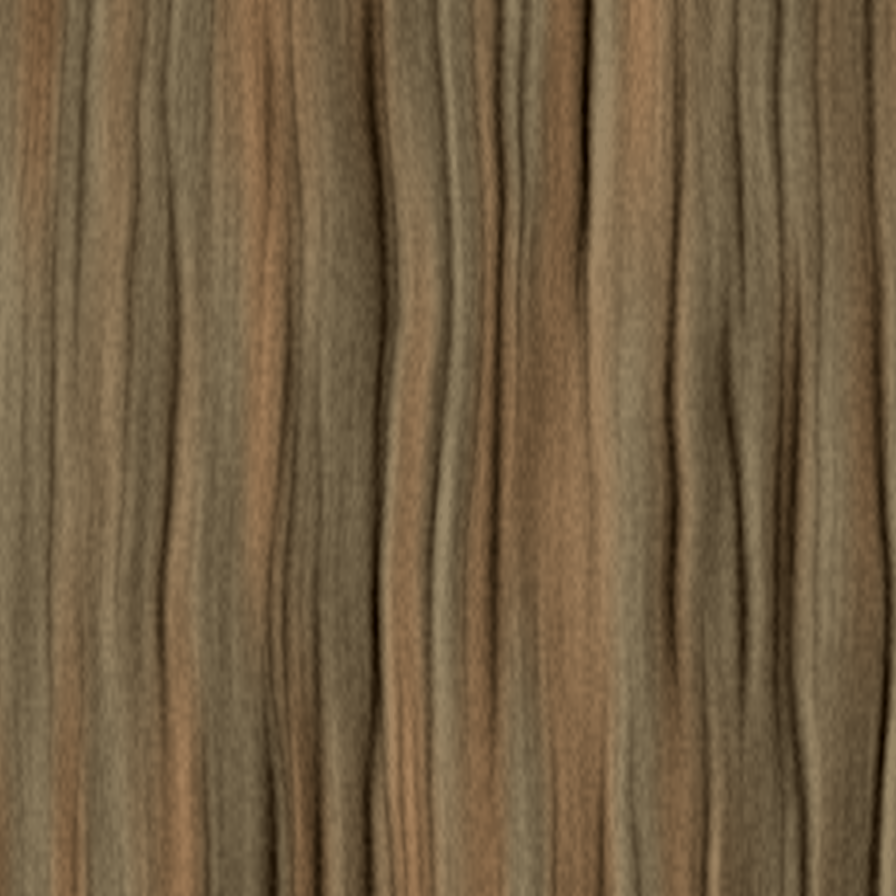
Write a three.js fragment shader that draws this texture.

```glsl
varying vec2 vUv;

// Colours
const vec3 CREASE_COLOR = vec3(0.15, 0.10, 0.04);
const vec3 RIDGE_COLOR = vec3(0.55, 0.46, 0.35);
const vec3 RUST_TINT = vec3(0.045, -0.002, -0.030);
const vec3 OLIVE_TINT = vec3(-0.022, 0.006, 0.002);

// Tone: 0 is crease colour, 1 is ridge colour
const float BASE_TONE = 0.80;
const float STRIP_CONTRAST = 0.28;
const float FIBRE_CONTRAST = 0.30;
const float THREAD_CONTRAST = 0.22;
const float GRAIN_CONTRAST = 0.20;

// Feature frequencies across and along the wood
const vec2 STRIP_SCALE = vec2(19.0, 1.5);
const vec2 FIBRE_SCALE = vec2(62.0, 2.6);
const vec2 THREAD_SCALE = vec2(150.0, 7.0);
const vec2 GRAIN_SCALE = vec2(230.0, 130.0);
const vec2 TINT_SCALE = vec2(24.0, 2.0);

// Creases
const float MAIN_COUNT = 13.0;
const float MINOR_COUNT = 25.0;
const float MAIN_DEPTH = 0.62;
const float MINOR_DEPTH = 0.36;
const float WANDER = 0.40;
const float BEND = 0.022;
const float RIPPLE = 0.006;

float hash(vec2 p) {
  vec3 q = fract(vec3(p.xyx) * 0.1031);
  q += dot(q, q.yzx + 33.33);
  return fract((q.x + q.y) * q.z);
}

float noise(vec2 p) {
  vec2 cell = floor(p);
  vec2 f = fract(p);
  f = f * f * (3.0 - 2.0 * f);
  float low = mix(hash(cell), hash(cell + vec2(1.0, 0.0)), f.x);
  float high = mix(hash(cell + vec2(0.0, 1.0)), hash(cell + 1.0), f.x);
  return mix(low, high, f.y);
}

float centredNoise(vec2 p) {
  return noise(p) - 0.5;
}

float gaussian(float d, float width) {
  return exp(-d * d / (width * width));
}

// Tapering vertical creases: soft shade on the left, lit lip on the right
float creases(vec2 p, float count, float lineWidth, float seed) {
  float x = p.x * count;
  float shade = 0.0;
  for (int i = -1; i <= 1; i++) {
    float id = floor(x) + float(i);
    float lane = id + seed;
    float jitter = 0.6 * (hash(vec2(lane, seed)) - 0.5);
    float drift = WANDER * centredNoise(vec2(lane, p.y * 3.2 + seed));
    float d = x - (id + 0.5 + jitter + drift);

    float strength = smoothstep(0.22, 0.85, noise(vec2(lane + 57.0, p.y * 2.3)));
    float width = lineWidth * (0.6 + 0.8 * strength);
    float softWidth = 0.12 + 0.16 * hash(vec2(lane, seed + 9.0));
    float slope = exp(-abs(d) / softWidth) * smoothstep(width, -width, d);
    float lip = gaussian(d - 2.3 * width, 1.3 * width);
    shade += strength * (0.65 * slope + 0.75 * gaussian(d, width) - 0.32 * lip);
  }
  return shade;
}

void main() {
  // Shared bending keeps neighbouring grain lines flowing together
  vec2 p = vUv;
  p.x += BEND * centredNoise(vUv * vec2(6.0, 3.0) + 11.0);
  p.x += RIPPLE * centredNoise(vUv * vec2(14.0, 9.0) + 31.0);

  // Strips, fibres and fine grain
  float tone = BASE_TONE;
  tone += STRIP_CONTRAST * centredNoise(p * STRIP_SCALE + 3.0);
  tone += FIBRE_CONTRAST * centredNoise(p * FIBRE_SCALE + 17.0);
  tone += THREAD_CONTRAST * centredNoise(p * THREAD_SCALE + 41.0);
  tone += GRAIN_CONTRAST * centredNoise(p * GRAIN_SCALE + 73.0);

  // Two sizes of crease
  tone -= MAIN_DEPTH * creases(p, MAIN_COUNT, 0.065, 5.0);
  tone -= MINOR_DEPTH * creases(p, MINOR_COUNT, 0.085, 140.0);
  tone = clamp(tone, -0.25, 1.15);

  // Colour with rusty and olive streaks
  float tintNoise = noise(p * TINT_SCALE + 89.0);
  vec3 tint = mix(OLIVE_TINT, RUST_TINT, smoothstep(0.2, 1.0, tintNoise));
  vec3 color = mix(CREASE_COLOR, RIDGE_COLOR, tone);
  color += tint * clamp(tone, 0.0, 1.0);
  gl_FragColor = vec4(max(color, 0.0), 1.0);
}
```
